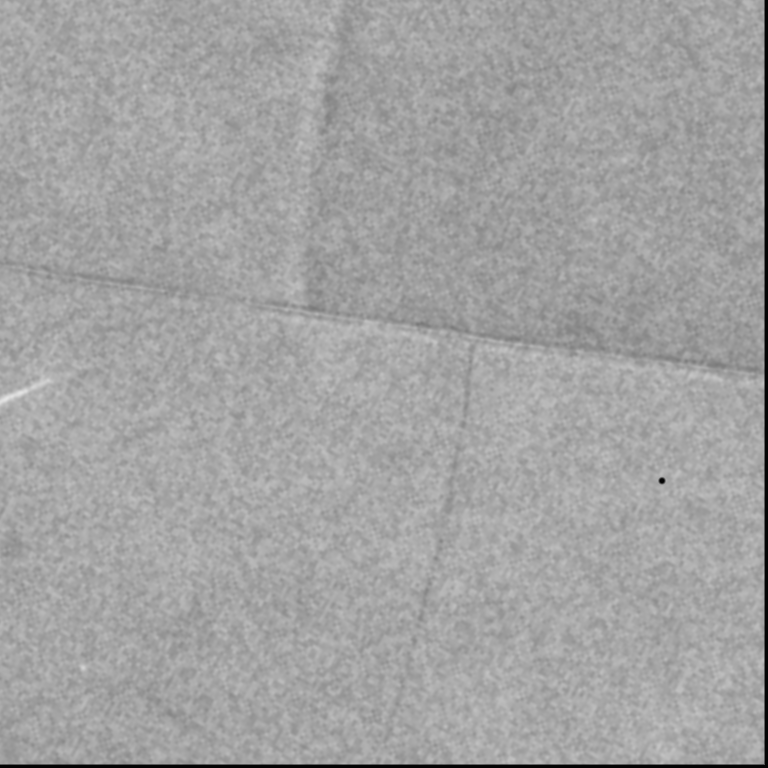
Reproduce this texture procedurally as a three.js fragment shader.

```glsl
// Grainy grey sheet with a slanted seam, soft creases, a scratch, specks and a black edge.
varying vec2 vUv;

const float BASE_GREY = 0.645;
const float EDGE_BLACK = 0.015;

float hash(vec2 p) {
  vec3 q = fract(vec3(p.xyx) * 0.1031);
  q += dot(q, q.yzx + 33.33);
  return fract((q.x + q.y) * q.z);
}

// Smooth value noise, centred on zero
float noise(vec2 p) {
  vec2 cell = floor(p);
  vec2 f = fract(p);
  f = f * f * (3.0 - 2.0 * f);
  float low = mix(hash(cell), hash(cell + vec2(1.0, 0.0)), f.x);
  float high = mix(hash(cell + vec2(0.0, 1.0)), hash(cell + vec2(1.0, 1.0)), f.x);
  return mix(low, high, f.y) - 0.5;
}

vec2 rotate(vec2 p, float angle) {
  float c = cos(angle);
  float s = sin(angle);
  return vec2(c * p.x - s * p.y, s * p.x + c * p.y);
}

// Soft line profile around zero distance
float band(float dist, float width) {
  float t = dist / width;
  return exp(-t * t);
}

float spot(vec2 p, vec2 centre, float radius) {
  return band(length(p - centre), radius);
}

float segmentDistance(vec2 p, vec2 a, vec2 b) {
  vec2 along = b - a;
  float t = clamp(dot(p - a, along) / dot(along, along), 0.0, 1.0);
  return length(p - a - along * t);
}

float seamHeight(float x) {
  return 0.657 - 0.165 * x + 0.02 * x * x + 0.004 * noise(vec2(x * 9.0, 4.0));
}

float grain(vec2 p) {
  float fine = noise(rotate(p, 0.5) * 215.0 + 300.0);
  float medium = noise(rotate(p, 1.1) * 135.0 + 400.0);
  float clumps = noise(rotate(p, 0.2) * 52.0 + 90.0);
  return 0.100 * fine + 0.082 * medium + 0.028 * clumps;
}

float mottling(vec2 p) {
  return 0.028 * noise(p * 5.0 + 17.0) + 0.026 * noise(rotate(p, 0.7) * 14.0 + 50.0);
}

// Seam: paired dark lines over a pale, broken lip
float seam(float d, float x) {
  float wear = 0.8 + 0.8 * noise(vec2(x * 22.0, 8.0));
  float dark = 0.075 * band(d - 0.003, 0.0045) + 0.04 * band(d + 0.006, 0.003);
  float lip = 0.055 * smoothstep(0.15, 0.45, x) * band(d + 0.014, 0.005);
  float gap = 0.025 * band(d + 0.002, 0.002);
  return wear * (lip + gap - dark);
}

// Upper fold: pale ridge on the left, shade on the right
float upperFold(vec2 p, float d) {
  float rise = p.y - 0.62;
  float x = p.x - 0.394 - 0.36 * rise * rise - 0.004 * noise(vec2(p.y * 18.0, 2.0));
  float wear = 0.85 + 0.7 * noise(vec2(p.y * 16.0, 21.0));
  float ridge = 0.042 * band(x + 0.010, 0.011);
  float shade = 0.045 * band(x - 0.014, 0.013);
  float pool = 0.048 * smoothstep(-0.005, 0.02, x) * exp(-max(d, 0.0) / 0.075);
  float plain = 0.012 * smoothstep(0.0, 0.03, x);
  return smoothstep(-0.003, 0.006, d) * (wear * (ridge - shade) - pool - plain);
}

// Lower crease: a thin dark line bending down from the seam
float lowerCrease(vec2 p, float d) {
  float drop = 0.565 - p.y;
  float x = p.x - 0.619 + 0.12 * drop + 0.19 * drop * drop;
  x += 0.004 * noise(vec2(p.y * 20.0, 12.0));
  float wear = 0.85 + 0.9 * noise(vec2(p.y * 24.0, 31.0));
  return -0.065 * wear * band(x, 0.0045) * smoothstep(0.0, 0.012, -d);
}

// Sparse pale flecks, at most one in each grid cell
float flecks(vec2 p) {
  vec2 cell = floor(p * 12.0);
  vec2 offset = 0.2 + 0.6 * vec2(hash(cell + 61.0), hash(cell + 83.0));
  float present = step(0.93, hash(cell + 7.0));
  return 0.12 * present * spot(p, (cell + offset) / 12.0, 0.0045);
}

float blemishes(vec2 p) {
  float scratch = 0.17 * band(segmentDistance(p, vec2(-0.02, 0.468), vec2(0.062, 0.504)), 0.0045);
  float stain = 0.10 * spot(p, vec2(0.015, 0.287), 0.015);
  float smudge = 0.05 * spot(p, vec2(0.365, 0.935), 0.022);
  float scuff = 0.04 * band(segmentDistance(p, vec2(0.17, 0.11), vec2(0.24, 0.055)), 0.009);
  return scratch - stain - smudge - scuff + flecks(p);
}

void main() {
  float d = vUv.y - seamHeight(vUv.x);
  float grey = BASE_GREY + 0.012 * smoothstep(0.004, -0.012, d);
  grey -= 0.022 * smoothstep(0.55, 0.05, length(vUv));
  grey += mottling(vUv) + grain(vUv);
  grey += seam(d, vUv.x) + upperFold(vUv, d) + lowerCrease(vUv, d) + blemishes(vUv);

  // Black speck and border on the right and bottom
  float speck = smoothstep(0.006, 0.002, length(vUv - vec2(0.862, 0.374)));
  float border = smoothstep(0.0055, 0.0035, min(1.0 - vUv.x, vUv.y));
  grey = mix(grey, EDGE_BLACK, max(speck, border));
  gl_FragColor = vec4(vec3(grey), 1.0);
}
```
